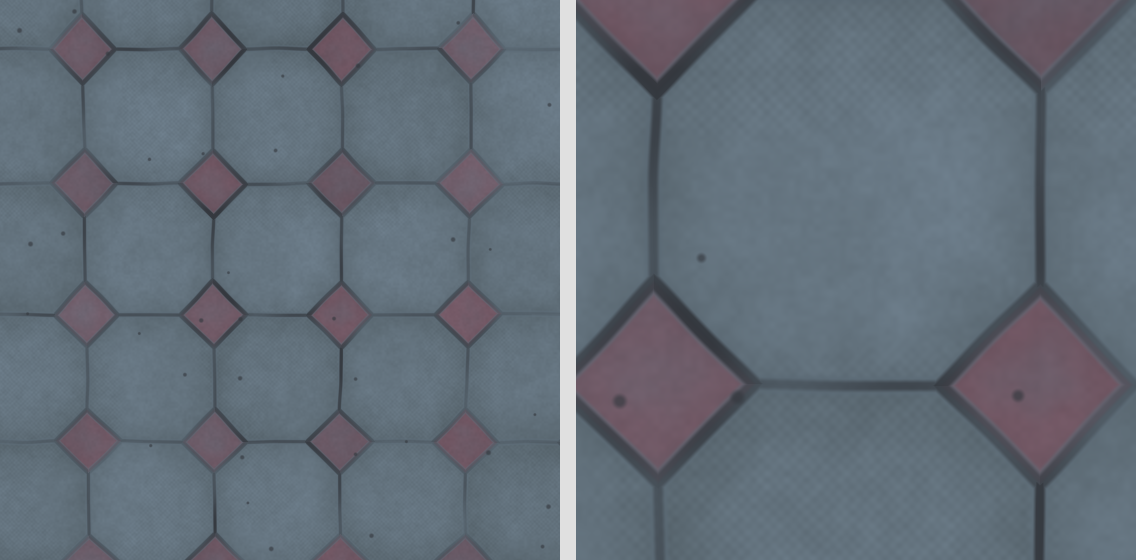
Left: the whole. Right: its middle third, enlarged.
Give the GLSL for this texture, as a three.js fragment shader.

```glsl
// Worn pavement of blue-grey octagon tiles with small dusty red diamond insets.
varying vec2 vUv;

// Layout: diamonds sit on whole-number nodes of a slightly tapered grid
const float CENTER_X = 0.4948;             // canvas x of the middle column line
const float CENTER_COLUMN = 1.5;           // grid column at that x
const vec2 COLUMN_PITCH = vec2(0.2227, 0.0100);  // base, growth with height
const vec2 ROW_PITCH = vec2(0.2185, 0.0133);
const float ROW_OFFSET = 0.010;
const float DIAMOND_RADIUS = 0.255;        // half diagonal, in grid cells
const float JOINT_HALF_WIDTH = 0.008;      // in grid cells
const float JOINT_SOFTNESS = 0.014;
const float WOBBLE = 0.016;                // unevenness of the laid edges

// Wear
const float TILE_VARIATION = 0.30;
const float MOTTLE = 0.85;
const float GRAIN = 0.035;
const float WEAVE_PITCH = 128.0;           // press marks per canvas width
const float WEAVE_DEPTH = 0.022;
const float PIT_GRID = 13.0;
const float PIT_SHARE = 0.16;

// Colours
const vec3 SLATE_DARK = vec3(0.340, 0.393, 0.425);
const vec3 SLATE_LIGHT = vec3(0.418, 0.482, 0.533);
const vec3 ROSE_RED = vec3(0.455, 0.350, 0.400);
const vec3 ROSE_DUSTY = vec3(0.420, 0.395, 0.445);
const vec3 CEMENT = vec3(0.375, 0.437, 0.485);
const vec3 GRIME = vec3(0.205, 0.220, 0.245);

float hash(vec2 p) {
  vec3 q = fract(p.xyx * 0.1031);
  q += dot(q, q.yzx + 33.33);
  return fract((q.x + q.y) * q.z);
}

float noise(vec2 p) {
  vec2 i = floor(p), f = fract(p);
  f = f * f * (3.0 - 2.0 * f);
  return mix(mix(hash(i), hash(i + vec2(1.0, 0.0)), f.x),
             mix(hash(i + vec2(0.0, 1.0)), hash(i + 1.0), f.x), f.y);
}

float fbm(vec2 p) {
  float sum = 0.0, amp = 0.533;
  for (int i = 0; i < 4; i++) {
    sum += amp * noise(p);
    p = p * 2.03 + 17.3;
    amp *= 0.5;
  }
  return sum;
}

float line(float d, float halfWidth) {
  return 1.0 - smoothstep(halfWidth, halfWidth + JOINT_SOFTNESS, abs(d));
}

// Tapered grid coordinates of a canvas point
vec2 toGrid(vec2 uv) {
  return vec2(CENTER_COLUMN + (uv.x - CENTER_X) / (COLUMN_PITCH.x + COLUMN_PITCH.y * uv.y),
              (uv.y + ROW_OFFSET) / (ROW_PITCH.x + ROW_PITCH.y * uv.y));
}

void main() {
  vec2 uv = vUv;
  vec2 grid = toGrid(uv);
  grid += WOBBLE * (vec2(noise(grid * 4.0 + 50.0), noise(grid * 4.0 + 90.0)) - 0.5);

  // Nearest node, tile and distances to their edges
  vec2 node = floor(grid + 0.5), tile = floor(grid);
  vec2 offset = grid - node, q = abs(offset);
  float diamond = (q.x + q.y - DIAMOND_RADIUS) * 0.7071;
  float straight = min(q.x, q.y);
  float outside = smoothstep(-0.006, 0.006, diamond);
  float edge = mix(-diamond, min(diamond, straight), outside);

  // Surface noise
  float cloud = fbm(uv * 9.0 + 3.0);
  float stain = fbm(uv * 34.0 + 21.0);
  float grain = noise(uv * 260.0) + noise(uv * 130.0 + 7.0) - 1.0;

  // Octagons: pale, bluer middle and duller rim
  float tone = 0.54 + TILE_VARIATION * (hash(tile + 40.0) - 0.5);
  tone += MOTTLE * (0.55 * (cloud - 0.5) + 0.45 * (stain - 0.5));
  tone += 0.30 * smoothstep(0.02, 0.24, edge) - 0.16;
  vec3 slate = mix(SLATE_DARK, SLATE_LIGHT, clamp(tone, 0.0, 1.15));

  // Diamonds: each worn to a different dustiness, chalky in the middle
  float dust = 0.75 * hash(node + 71.0) + 0.7 * (stain - 0.5);
  dust += 0.25 * smoothstep(0.16, 0.04, length(offset)) - 0.04;
  vec3 rose = mix(ROSE_RED, ROSE_DUSTY, clamp(dust, 0.0, 1.0));
  rose *= 0.97 + 0.12 * (cloud - 0.5) + 0.07 * (hash(node + 13.0) - 0.5);
  vec3 color = mix(rose, slate, outside);

  // Faint press marks and grain
  vec2 weave = sin(6.2832 * WEAVE_PITCH * uv);
  float pressed = smoothstep(0.45, 0.65, noise(grid * 1.7 + 31.0)) * outside;
  color *= 1.0 + WEAVE_DEPTH * pressed * weave.x * weave.y + GRAIN * grain;

  // Joints: soft cement band, then grime of varying strength per side
  float spread = exp(-pow((uv.x - 0.42) / 0.24, 2.0)) * mix(0.45, 1.0, uv.y);
  float patchy = 0.55 + 0.9 * (noise(grid * 3.0 + 60.0) - 0.3);
  vec2 side = q.x < q.y ? vec2(node.x * 2.0, tile.y * 2.0 + 1.0)
                        : vec2(tile.x * 2.0 + 1.0, node.y * 2.0);
  float diamondGrime = 0.12 + 0.55 * spread + 0.35 * hash(node * 3.0 + sign(offset) + 25.0);
  float straightGrime = 0.18 + 0.35 * spread + 0.40 * hash(side + 55.0);
  color = mix(color, CEMENT, 0.55 * line(edge, 0.018));
  float dark = max(line(diamond, JOINT_HALF_WIDTH * 1.3) * diamondGrime,
                   line(straight, JOINT_HALF_WIDTH * 0.7) * straightGrime * outside);
  color = mix(color, GRIME, clamp(dark * patchy * 1.25, 0.0, 0.9));
  color *= 1.0 - 0.10 * diamondGrime * exp(-edge * 28.0);

  // Scattered pits
  vec2 cell = floor(uv * PIT_GRID);
  vec2 spot = 0.2 + 0.6 * vec2(hash(cell + 5.0), hash(cell + 9.0));
  float radius = mix(0.02, 0.055, hash(cell + 15.0));
  float pit = 1.0 - smoothstep(radius * 0.5, radius + 0.03, length(fract(uv * PIT_GRID) - spot));
  color = mix(color, GRIME, 0.65 * pit * step(hash(cell + 33.0), PIT_SHARE));

  gl_FragColor = vec4(color, 1.0);
}
```
